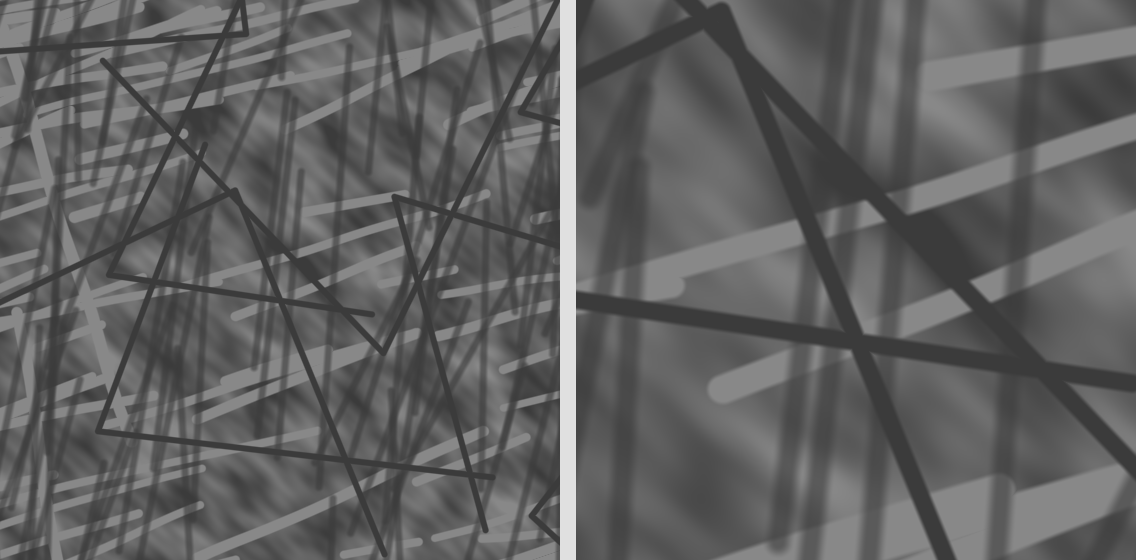
Left, the full canvas; right, a detail of the centre.
Reproduce this pattern procedurally as a three.js fragment shader.

```glsl
#define LIGHT_TONE 0.535
#define DARK_TONE 0.23
#define GROUND_TONE 0.375
#define GROUND_CONTRAST 0.27
#define LIGHT_COUNT 92
#define SOFT_COUNT 74
#define LONG_COUNT 5
#define CHEVRON_COUNT 8
#define LIGHT_RADIUS 0.0083
#define SOFT_RADIUS 0.0062
#define SOFT_OPACITY 0.6
#define LINE_RADIUS 0.0054

varying vec2 vUv;

const float TAU = 6.2831853;

vec2 hash2(vec2 p) {
  vec3 q = fract(p.xyx * vec3(0.1031, 0.1030, 0.0973));
  q += dot(q, q.yzx + 33.33);
  return fract((q.xx + q.yz) * q.zy);
}

vec2 heading(float angle) {
  return vec2(cos(angle), sin(angle));
}

float cornerGradient(vec2 cell, vec2 offset) {
  return dot(heading(TAU * hash2(cell + 57.0).x), offset);
}

float gradientNoise(vec2 p) {
  vec2 i = floor(p);
  vec2 f = p - i;
  vec2 u = f * f * f * (f * (f * 6.0 - 15.0) + 10.0);
  vec2 e = vec2(1.0, 0.0);
  float low = mix(cornerGradient(i, f), cornerGradient(i + e, f - e), u.x);
  float high = mix(cornerGradient(i + e.yx, f - e.yx),
                   cornerGradient(i + 1.0, f - 1.0), u.x);
  return mix(low, high, u.y);
}

float segmentDistance(vec2 p, vec2 a, vec2 b) {
  vec2 ab = b - a;
  return length(p - a - ab * clamp(dot(p - a, ab) / dot(ab, ab), 0.0, 1.0));
}

float coverage(float d, float radius, float softness) {
  return 1.0 - smoothstep(radius - softness, radius + softness, d);
}

// Distance to a random stroke; centres crowd towards the canvas borders
float strokeDistance(vec2 p, vec2 id, float angle, float spread, vec2 lengths) {
  vec2 place = hash2(id);
  vec2 shape = hash2(id + 31.7);
  vec2 center = mix(vec2(-0.12), vec2(1.12), place - 0.06 * sin(TAU * place));
  float turn = shape.x + hash2(id + 73.1).x - 1.0;
  vec2 reach = 0.5 * mix(lengths.x, lengths.y, shape.y) * heading(angle + spread * turn);
  return segmentDistance(p, center - reach, center + reach);
}

// Mottled ground, streaked down to the right
float ground(vec2 p) {
  vec2 axis = heading(-0.75);
  vec2 q = vec2(dot(p, axis), dot(p, vec2(-axis.y, axis.x)));
  float blotches = gradientNoise(q * vec2(9.0, 14.0) + 3.0);
  float streaks = gradientNoise(q * vec2(17.0, 46.0) + 21.0);
  float tone = GROUND_TONE + GROUND_CONTRAST * (blotches + 0.45 * streaks);
  return clamp(tone, DARK_TONE, LIGHT_TONE);
}

// Shallow pale strokes and a few long, steeper ones
float paleStrokes(vec2 p) {
  vec2 bent = p + 0.012 * vec2(gradientNoise(p * 4.0), gradientNoise(p * 4.0 + 9.0));
  float d = 1.0;
  for (int i = 0; i < LIGHT_COUNT; i++) {
    vec2 id = vec2(float(i), 11.0);
    float radiusChange = 0.003 * (hash2(id + 5.3).x - 0.5);
    d = min(d, strokeDistance(bent, id, 0.27, 0.24, vec2(0.12, 0.6)) + radiusChange);
  }
  for (int i = 0; i < LONG_COUNT; i++) {
    vec2 id = vec2(float(i), 47.0);
    float longStroke = strokeDistance(bent, id, 1.6, 0.8, vec2(0.4, 0.95));
    d = min(d, longStroke - 0.0022);
  }
  return coverage(d, LIGHT_RADIUS, 0.0018);
}

// Sharp bent lines, their corners spread evenly
float chevrons(vec2 p) {
  float d = 1.0;
  for (int i = 0; i < CHEVRON_COUNT; i++) {
    float n = float(i);
    vec2 corner = fract(vec2(0.42, 0.66) + n * vec2(0.7549, 0.5698));
    vec2 bend = hash2(vec2(n, 83.0));
    vec2 arms = mix(vec2(0.4), vec2(1.1), hash2(vec2(n, 97.0)));
    float opening = mix(0.5, 0.85, bend.y);
    float middle = TAU * bend.x;
    d = min(d, segmentDistance(p, corner, corner + arms.x * heading(middle - opening)));
    d = min(d, segmentDistance(p, corner, corner + arms.y * heading(middle + opening)));
  }
  return coverage(d, LINE_RADIUS, 0.0016);
}

void main() {
  vec2 p = vUv;
  float tone = mix(ground(p), LIGHT_TONE, paleStrokes(p));

  // Steep, blurred dark strokes deepen where they cross
  for (int i = 0; i < SOFT_COUNT; i++) {
    float d = strokeDistance(p, vec2(float(i), 29.0), 1.38, 0.42, vec2(0.3, 0.9));
    tone = mix(tone, DARK_TONE, SOFT_OPACITY * coverage(d, SOFT_RADIUS, 0.004));
  }

  tone = mix(tone, DARK_TONE, chevrons(p));
  gl_FragColor = vec4(vec3(tone), 1.0);
}
```
